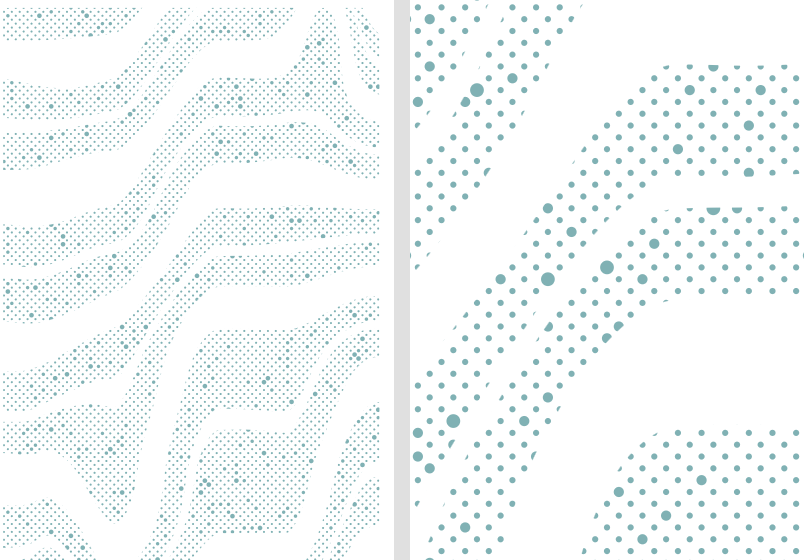
Left, the full canvas; right, a detail of the centre.
A Shadertoy shader for this pattern:

```glsl
#define PITCH 0.02
#define SMALL_RADIUS 0.0026
#define MEDIUM_RADIUS 0.0043
#define LARGE_RADIUS 0.0058
#define MEDIUM_SHARE 0.075
#define LARGE_SHARE 0.018
#define WIDE_GAP 0.33
#define THIN_GAP 0.085
#define WOBBLE 0.3
#define PAPER vec3(1.0)
#define INK vec3(0.5, 0.695, 0.705)

float hash(vec2 p) {
    vec3 q = fract(vec3(p.xyx) * 0.1031);
    q += dot(q, q.yzx + 33.33);
    return fract((q.x + q.y) * q.z);
}

float valueNoise(vec2 p) {
    vec2 cell = floor(p), f = fract(p);
    f = f * f * (3.0 - 2.0 * f);
    float low = mix(hash(cell), hash(cell + vec2(1, 0)), f.x);
    float high = mix(hash(cell + vec2(0, 1)), hash(cell + vec2(1, 1)), f.x);
    return mix(low, high, f.y);
}

// Height field with y pointing down; its integer contours run along the gaps
float terrain(vec2 p) {
    float h = 0.1 + 5.6 * p.y;
    // Steep climb through the middle
    h += 0.7 * p.y * smoothstep(0.05, 0.3, p.x);
    h += 1.9 * smoothstep(0.28, 0.56, p.x);
    // Contours crowd together on the right
    h += 2.7 * (p.y - 0.56) * smoothstep(0.72, 0.95, p.x);
    // Peak at the upper right
    vec2 peak = (p - vec2(0.84, 0.02)) / vec2(0.08, 0.2);
    h += 1.9 * exp(-dot(peak, peak));
    // Valley that turns the lower bands upright
    h -= 2.0 * smoothstep(0.1, 0.3, p.x) * smoothstep(0.85, 1.42, p.y);
    return h + WOBBLE * (valueNoise(p * 5.0) - 0.5);
}

// Bands between alternating wide (odd) and thin (even) gaps
float bandMask(vec2 p) {
    float h = terrain(p);
    float softness = max(fwidth(h), 0.0001);
    float toEven = abs(h - 2.0 * round(h * 0.5));
    float swell = 0.8 + 0.4 * valueNoise(p * 4.0 + 17.0);
    float inside = min(toEven - THIN_GAP * swell, 1.0 - toEven - WIDE_GAP * swell);
    return clamp(0.5 + inside / softness, 0.0, 1.0);
}

// Staggered dots, a few of them enlarged
float dotMask(vec2 p, float pixel) {
    vec2 q = vec2(p.x + p.y, p.x - p.y) / PITCH;
    vec2 id = round(q);
    float dist = length(q - id) * PITCH * sqrt(0.5);
    float pick = hash(id + 211.0);
    float radius = SMALL_RADIUS;
    if (pick < LARGE_SHARE + MEDIUM_SHARE) radius = MEDIUM_RADIUS;
    if (pick < LARGE_SHARE) radius = LARGE_RADIUS;
    return clamp(0.5 + (radius - dist) / pixel, 0.0, 1.0);
}

// Blank margin at the left, right and top
float frameMask(vec2 p, float pixel) {
    float inside = min(min(p.x - 0.008, 0.963 - p.x), p.y - 0.02);
    return clamp(0.5 + inside / pixel, 0.0, 1.0);
}

void mainImage(out vec4 fragColor, in vec2 fragCoord) {
    float pixel = 1.0 / iResolution.x;
    vec2 p = vec2(fragCoord.x, iResolution.y - fragCoord.y) * pixel;
    float cover = dotMask(p, pixel) * bandMask(p) * frameMask(p, pixel);
    fragColor = vec4(mix(PAPER, INK, cover), 1.0);
}
```
